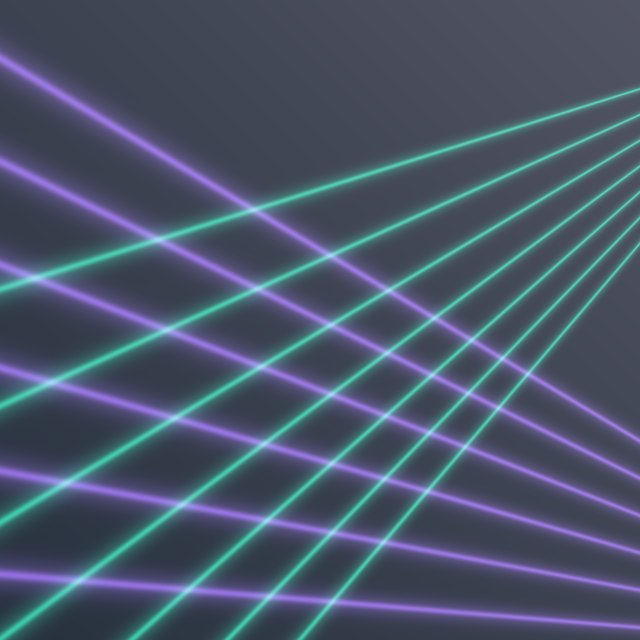
A WebGL 2 fragment shader for this background:

```glsl
#version 300 es
precision highp float;

uniform vec2 u_resolution;
out vec4 fragColor;

#define VIOLET vec3(0.49, 0.29, 0.84)
#define GREEN vec3(0.09, 0.74, 0.55)
#define SHADE vec3(0.150, 0.190, 0.240)
#define HAZE vec3(0.320, 0.330, 0.390)
#define VIOLET_WIDTH vec2(0.0076, 0.0033)
#define GREEN_WIDTH vec2(0.0060, 0.0018)
#define GLOW_SPREAD 3.6
#define GLOW_STRENGTH 0.36

// Bright core with a soft halo around it
float beam(float dist, float width) {
    float core = dist / width;
    float halo = core / GLOW_SPREAD;
    return mix(exp(-core * core), exp(-halo * halo), GLOW_STRENGTH);
}

// Screen-blends a fan of beams; pairs hold the values at the left and right edges
vec3 addFan(vec3 color, vec2 uv, int count, vec2 top, vec2 spacing, vec2 widths, vec3 tint) {
    float width = max(mix(widths.x, widths.y, uv.x), 0.7 / u_resolution.y);
    for (int i = 0; i < count; i++) {
        vec2 ends = top - spacing * float(i);
        float slope = ends.y - ends.x;
        float dist = abs(uv.y - ends.x - slope * uv.x) / sqrt(1.0 + slope * slope);
        color = 1.0 - (1.0 - color) * (1.0 - tint * beam(dist, width));
    }
    return color;
}

void main() {
    vec2 uv = gl_FragCoord.xy / u_resolution;

    // Diagonal backdrop
    vec3 color = mix(SHADE, HAZE, 0.5 * (uv.x + uv.y));

    // Two crossing fans
    color = addFan(color, uv, 6, vec2(0.909, 0.311), vec2(0.1612, 0.0583), VIOLET_WIDTH, VIOLET);
    color = addFan(color, uv, 7, vec2(0.548, 0.861), vec2(0.1823, 0.0402), GREEN_WIDTH, GREEN);

    fragColor = vec4(color, 1.0);
}
```
